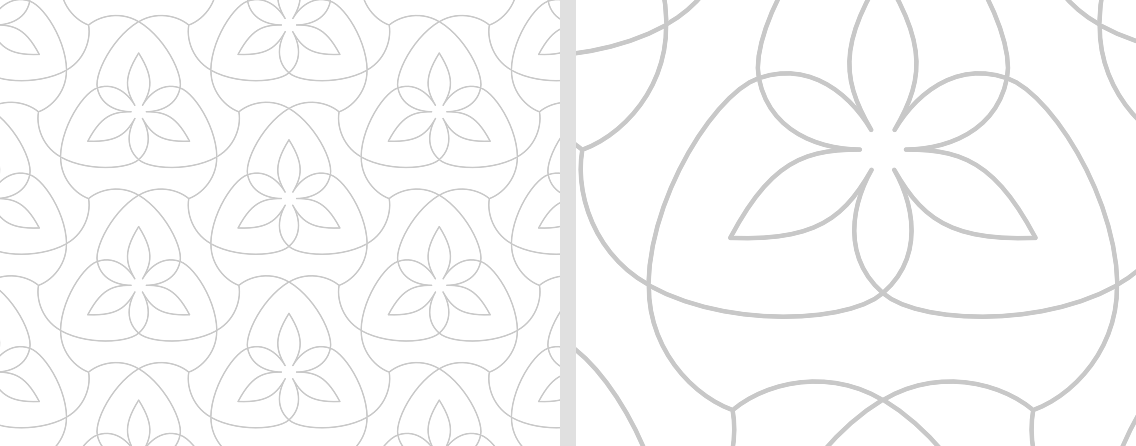
Left: the whole. Right: its middle third, enlarged.
Give the GLSL for this pattern, as a WebGL 2 fragment shader.

```glsl
#version 300 es
precision highp float;
// Thin grey trefoil outlines with six-petal flowers on a hexagonal lattice, over white.

#define CANVAS_WIDTH 768.0           // design units across the canvas
#define PITCH 238.0                  // distance between flower centres
#define ORIGIN vec2(396.3, 339.3)    // centre of one flower
#define LINE_WIDTH 2.1
#define MOTIF_RADIUS 145.0           // reach of the outline around a flower
#define CURVE_STEPS 14
#define PAPER vec3(1.0)
#define INK vec3(0.785)

uniform vec2 u_resolution;
out vec4 fragColor;

float segmentDistance(vec2 p, vec2 a, vec2 b) {
    vec2 ap = p - a, ab = b - a;
    return length(ap - ab * clamp(dot(ap, ab) / dot(ab, ab), 0.0, 1.0));
}

vec2 cubicPoint(vec2 a, vec2 b, vec2 c, vec2 d, float t) {
    float s = 1.0 - t;
    return s * s * s * a + 3.0 * s * t * (s * b + t * c) + t * t * t * d;
}

// Distance to a cubic curve, walked as short segments
float cubicDistance(vec2 p, vec2 a, vec2 b, vec2 c, vec2 d) {
    float nearest = 1e5;
    vec2 previous = a;
    for (int i = 1; i <= CURVE_STEPS; i++) {
        vec2 current = cubicPoint(a, b, c, d, float(i) / float(CURVE_STEPS));
        nearest = min(nearest, segmentDistance(p, previous, current));
        previous = current;
    }
    return nearest;
}

// Mirror points on the positive side of a line through the centre
vec2 foldAcross(vec2 p, vec2 normal) {
    return p - 2.0 * max(dot(p, normal), 0.0) * normal;
}

// One trefoil: three mirror lines reduce it to a 60 degree sector
float trefoilDistance(vec2 p) {
    const float SIN60 = 0.866025;
    p.x = abs(p.x);
    p = foldAcross(p, vec2(-0.5, SIN60));
    p = foldAcross(p, vec2(0.5, SIN60));

    vec2 base = vec2(5.2, -9.2);
    vec2 petalTip = vec2(69.7, -40.3);
    vec2 innerCrossing = vec2(0.0, -65.5);
    vec2 outerCrossing = vec2(107.0, -62.0);
    vec2 junction = PITCH * vec2(0.288675, -0.5);

    float pointedPetal = cubicDistance(p, base, vec2(17.8, -31.1), vec2(30.2, -41.7), petalTip);
    float roundPetal = cubicDistance(p, base, vec2(14.2, -25.0), vec2(19.0, -49.0), innerCrossing);
    float lobe = cubicDistance(p, innerCrossing, vec2(15.0, -79.0), vec2(71.0, -82.0), outerCrossing);
    float link = cubicDistance(p, outerCrossing, vec2(107.5, -90.0), vec2(88.0, -112.0), junction);
    return min(min(pointedPetal, roundPetal), min(lobe, link));
}

// Nearest outline among the flowers around a point
float latticeDistance(vec2 p) {
    float columnPitch = PITCH * 0.866025;
    float nearest = 1e5;
    for (int i = -1; i <= 1; i++) {
        float column = floor(p.x / columnPitch + 0.5) + float(i);
        float shift = 0.5 * mod(column, 2.0);
        for (int j = 0; j <= 1; j++) {
            float row = floor(p.y / PITCH - shift) + float(j) + shift;
            vec2 local = p - vec2(column * columnPitch, row * PITCH);
            if (length(local) < MOTIF_RADIUS) {
                nearest = min(nearest, trefoilDistance(local));
            }
        }
    }
    return nearest;
}

void main() {
    float pixel = CANVAS_WIDTH / u_resolution.x;
    float distanceToLine = latticeDistance(gl_FragCoord.xy * pixel - ORIGIN);

    // Smooth line edge, one pixel wide
    float halfWidth = 0.5 * LINE_WIDTH;
    float ink = 1.0 - smoothstep(halfWidth - 0.5 * pixel, halfWidth + 0.5 * pixel, distanceToLine);
    fragColor = vec4(mix(PAPER, INK, ink), 1.0);
}
```
